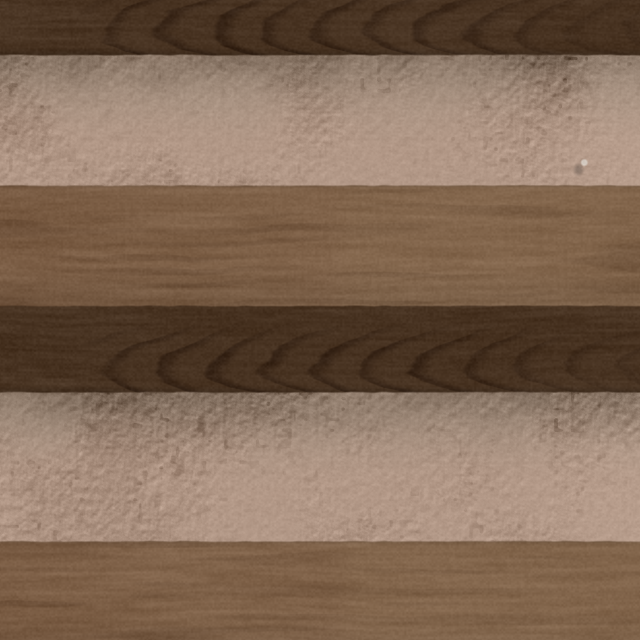
Give the GLSL for this texture, as a WebGL 2 fragment shader.

```glsl
#version 300 es
precision highp float;
// Two stacked courses of dark oak beam, rough plaster and tan board.
// Each material is a function of position; soft steps stack the bands from
// the top down, with value noise for the grain, relief, stains and wear.
uniform vec2 u_resolution;
out vec4 fragColor;

float hash(vec2 p) {
  return fract(sin(dot(p, vec2(127.1, 311.7))) * 43758.5453);
}

float noise(vec2 p) {
  vec2 cell = floor(p), f = fract(p);
  f = f * f * (3.0 - 2.0 * f);
  return mix(mix(hash(cell), hash(cell + vec2(1, 0)), f.x),
             mix(hash(cell + vec2(0, 1)), hash(cell + vec2(1, 1)), f.x), f.y);
}

float fbm(vec2 p) {
  float sum = 0.0, amp = 0.5;
  for (int i = 0; i < 4; i++) {
    sum += amp * noise(p);
    p = p * 2.03 + 17.3;
    amp *= 0.5;
  }
  return sum / 0.9375;
}

// Long horizontal fibres at two scales, centred on zero
float fibres(vec2 p) {
  p.y += 0.012 * noise(p * vec2(5.0, 8.0));
  return 0.6 * noise(p * vec2(9.0, 150.0)) + 0.4 * noise(p * vec2(35.0, 290.0)) - 0.5;
}

// Dark oak: nested arches with their noses to the left; d is depth below the beam top
vec3 darkOak(vec2 p, float d, float seed) {
  vec3 color = vec3(0.284, 0.202, 0.134);
  float dy = d - 0.103 + 0.012 * (noise(vec2(p.x * 7.0, seed)) - 0.5);
  float bend = dy < 0.0 ? 24.0 : 65.0;
  float field = p.x - bend * dy * dy + 0.05 * (fbm(vec2(p.x * 9.0, d * 28.0) + seed) - 0.5);
  float ring = fract(field * 12.5);
  float line = smoothstep(0.0, 0.12, ring) * (1.0 - smoothstep(0.12, 0.5, ring));
  float zone = smoothstep(0.1, 0.22, p.x) * smoothstep(0.02, 0.07, d);
  zone *= 1.0 - 0.6 * smoothstep(0.65, 0.95, p.x);
  color -= vec3(0.075, 0.065, 0.05) * line * zone * (0.55 + 0.6 * noise(p * 25.0));
  color += 0.055 * fibres(p + seed) * (1.3 - 0.5 * zone);
  color += 0.02 * (fbm(p * vec2(3.0, 12.0) + seed) - 0.5);
  return color * (1.0 - 0.14 * smoothstep(0.122, 0.137, d));
}

// Tan board: fine straight grain, a faint butt joint and redder left half
vec3 tanBoard(vec2 p, float d, float seed) {
  vec3 color = mix(vec3(0.482, 0.365, 0.269), vec3(0.515, 0.402, 0.301),
                   0.45 * smoothstep(0.0, 0.4, p.x) + 0.55 * smoothstep(0.5, 0.57, p.x));
  float grain = fibres(p * vec2(0.8, 0.9) + seed);
  float streak = smoothstep(0.6, 0.85, noise(vec2(p.x * 5.0, p.y * 95.0 + 2.0 * fbm(p * 6.0)) + seed));
  color += 0.075 * grain + 0.05 * (fbm(p * vec2(4.0, 14.0) + seed) - 0.5);
  color -= vec3(0.05, 0.046, 0.04) * streak * noise(p * vec2(7.0, 20.0) + seed);
  color *= 1.0 - 0.06 * smoothstep(0.11, 0.19, d);
  return color * (1.0 - 0.14 * exp(-d * 350.0));
}

// Plaster: embossed pits lit from above, stained by the shadow of the beam
vec3 plaster(vec2 p, float d, float seed) {
  vec2 q = p * 105.0 + seed;
  float relief = fbm(q + vec2(-0.25, 0.4)) - fbm(q);
  float patches = fbm(p * 6.0 + seed);
  float shadow = exp(-pow(d / (0.035 + 0.045 * patches), 1.5));
  float rough = 0.35 + 0.7 * smoothstep(0.35, 0.65, patches) + 0.6 * shadow;
  vec3 color = mix(vec3(0.672, 0.588, 0.522), vec3(0.7, 0.597, 0.53),
                   smoothstep(0.0, 0.14, d + 0.1 * (patches - 0.5)));
  color -= vec3(0.16, 0.15, 0.145) * shadow * (0.65 + 0.5 * noise(p * vec2(16.0, 22.0) + seed));
  color += 0.17 * relief * rough;
  color -= 0.085 * smoothstep(0.68, 0.88, noise(p * 120.0 + seed)) * rough * noise(p * 23.0);
  color -= 0.035 * smoothstep(0.45, 0.75, patches);
  return color + 0.018 * smoothstep(0.75, 1.0, p.x);
}

// Raised round fleck with a soft shadow to its lower left
vec3 addFleck(vec3 color, vec2 p) {
  vec2 toFleck = p - vec2(0.913, 0.746);
  vec2 toShade = (toFleck + vec2(0.009, 0.011)) * vec2(1.0, 0.85);
  color *= 1.0 - 0.24 * (1.0 - smoothstep(0.002, 0.011, length(toShade)));
  return mix(color, vec3(0.83, 0.79, 0.75), 1.0 - smoothstep(0.003, 0.007, length(toFleck)));
}

void main() {
  vec2 p = gl_FragCoord.xy / u_resolution;
  float depth = 1.0 - p.y;
  float soft = 0.0012 + 0.5 / u_resolution.y;
  float edge = depth + 0.0015 * (noise(vec2(p.x * 60.0, 4.0)) - 0.5);
  vec3 color = vec3(0.0);

  // Each course: top of beam, top of plaster, top of board
  for (int i = 0; i < 2; i++) {
    float course = float(i), seed = 13.7 * course;
    vec3 tops = mix(vec3(-0.05, 0.086, 0.29), vec3(0.478, 0.613, 0.846), course);
    vec3 cover = smoothstep(tops - soft, tops + soft, vec3(edge));
    vec3 d = max(vec3(depth) - tops, 0.0);
    color = mix(color, darkOak(p, d.x, seed), cover.x);
    color = mix(color, plaster(p, d.y, seed), cover.y);
    color = mix(color, tanBoard(p, d.z, seed), cover.z);
  }
  // The fleck lies inside the upper plaster only
  color = addFleck(color, p);

  // Fine woven tooth over everything
  color += 0.035 * (noise(p * 330.0) - 0.5) + 0.015 * (noise(p * 190.0 + 7.0) - 0.5);
  fragColor = vec4(clamp(color, 0.0, 1.0), 1.0);
}
```
